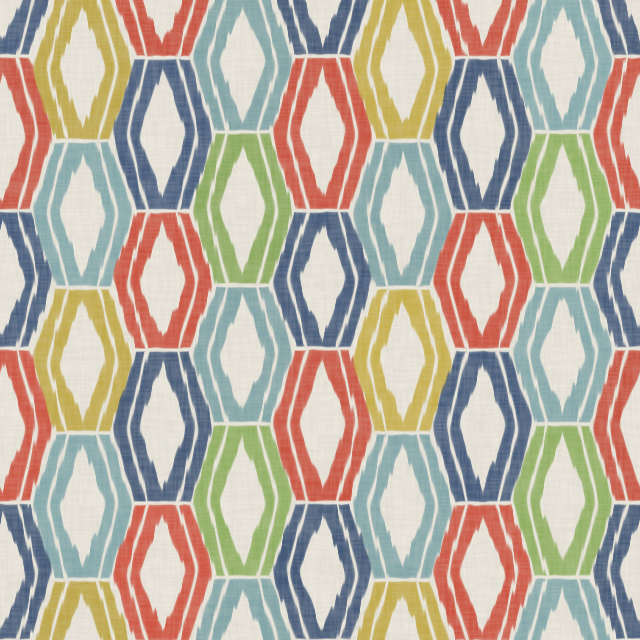
Reproduce this pattern procedurally as a Shadertoy shader.

```glsl
// Woven ikat fabric: staggered columns of two-band hexagons with feathered edges.

const vec3 CREAM  = vec3(0.905, 0.89, 0.85);
const vec3 RED    = vec3(0.79, 0.33, 0.26);
const vec3 NAVY   = vec3(0.28, 0.36, 0.48);
const vec3 TEAL   = vec3(0.52, 0.66, 0.67);
const vec3 YELLOW = vec3(0.76, 0.67, 0.30);
const vec3 GREEN  = vec3(0.56, 0.68, 0.38);

// Four columns make one colour sequence; each column alternates two motifs.
const vec3  UPPER[4] = vec3[4](RED, TEAL, NAVY, GREEN);
const vec3  LOWER[4] = vec3[4](NAVY, YELLOW, RED, TEAL);
const float START[4] = float[4](0.088, 0.220, 0.090, 0.206);
const float SPLIT[4] = float[4](0.528, 0.503, 0.526, 0.525);

const float COLUMN_STEP   = 0.125;
const float COLUMN_OFFSET = 0.004;
const float PAIR_HEIGHT   = 0.4564;
const float OUTER_WIDTH   = 0.0805;  // hexagon half-width at the waist
const float OUTER_TAPER   = 0.0395;
const float SLIT_CENTRE   = 0.0560;  // pale slit between the two bands
const float SLIT_TAPER    = 0.0325;
const float SLIT_HALF     = 0.0025;
const float DIAMOND_WIDTH = 0.0395;
const float DIAMOND_TIP   = 0.83;
const float END_GAP       = 0.0028;
const float WAIST_ROUND   = 0.008;
const float TOOTH_FREQ    = 230.0;
const float TOOTH_LENGTH  = 0.023;
const float THREAD_FREQ   = 350.0;
const float EDGE_SOFTNESS = 0.0007;

float hash(vec2 p) {
    return fract(sin(dot(p, vec2(127.1, 311.7))) * 43758.5453);
}

float noise(vec2 p) {
    vec2 i = floor(p), f = fract(p);
    f = f * f * (3.0 - 2.0 * f);
    return mix(mix(hash(i), hash(i + vec2(1, 0)), f.x),
               mix(hash(i + vec2(0, 1)), hash(i + vec2(1, 1)), f.x), f.y);
}

// Vertical slip of the dyed warp, giving the feathered teeth.
float warpSlip(float x, float seed) {
    float fine = noise(vec2(x * TOOTH_FREQ, seed));
    float broad = noise(vec2(x * TOOTH_FREQ * 0.43, seed + 57.0));
    return TOOTH_LENGTH * (0.7 * fine + 0.3 * broad - 0.5);
}

// Signed distance to the dyed bands; p is relative to the motif centre.
float motif(vec2 p, float halfHeight, float slip, float wobble) {
    float x = abs(p.x);
    float t = (p.y + slip) / halfHeight;
    t = sqrt(t * t + WAIST_ROUND);
    float outer = x - (OUTER_WIDTH - OUTER_TAPER * min(t, 1.05));
    float slit = SLIT_HALF - abs(x - SLIT_CENTRE + SLIT_TAPER * t);
    float diamond = DIAMOND_WIDTH * (1.0 - t / DIAMOND_TIP) - x;
    float ends = abs(p.y) - halfHeight + END_GAP + wobble;
    return max(max(outer, ends), max(slit, diamond));
}

void mainImage(out vec4 fragColor, in vec2 fragCoord) {
    float unit = min(iResolution.x, iResolution.y);
    vec2 p = fragCoord / unit;
    float soft = EDGE_SOFTNESS + 0.6 / unit;
    float down = iResolution.y / unit - p.y;

    // Linen threads and broad uneven dye
    float warp = noise(p * vec2(THREAD_FREQ, 45.0));
    float weft = noise(p * vec2(45.0, THREAD_FREQ) + 91.0);
    float thread = 0.5 * (warp + weft);
    float patches = noise(p * 38.0 + 13.0);

    vec3 colour = CREAM * (0.965 + 0.06 * thread);
    float nearest = floor((p.x - COLUMN_OFFSET) / COLUMN_STEP + 0.5);

    // Neighbouring columns interlock, so three can reach each point
    for (int i = -1; i <= 1; i++) {
        float column = nearest + float(i);
        int kind = int(mod(column, 4.0));
        float along = (down - START[kind]) / PAIR_HEIGHT;
        float row = floor(along);
        along -= row;

        bool upper = along < SPLIT[kind];
        float top = upper ? 0.0 : SPLIT[kind];
        float bottom = upper ? SPLIT[kind] : 1.0;
        float halfHeight = 0.5 * (bottom - top) * PAIR_HEIGHT;
        vec2 local = vec2(p.x - COLUMN_OFFSET - column * COLUMN_STEP,
                          (along - 0.5 * (top + bottom)) * PAIR_HEIGHT);

        float seed = column * 7.0 + row * 2.0 + (upper ? 0.0 : 1.0);
        float wobble = 0.002 * (noise(vec2(p.x * 90.0, seed)) - 0.5);
        float d = motif(local, halfHeight, warpSlip(p.x, seed), wobble);

        // Dye thins along the feathered edges and between threads
        float cover = 1.0 - smoothstep(-soft, soft, d);
        float strength = 0.76 + 0.28 * thread + 0.10 * (patches - 0.5);
        strength *= mix(0.86, 1.0, smoothstep(0.0, 0.005, -d));
        vec3 dye = upper ? UPPER[kind] : LOWER[kind];
        dye *= 0.97 + 0.06 * hash(vec2(seed, 4.0));
        colour = mix(colour, dye, cover * clamp(strength, 0.0, 1.0));
    }
    fragColor = vec4(colour, 1.0);
}
```
